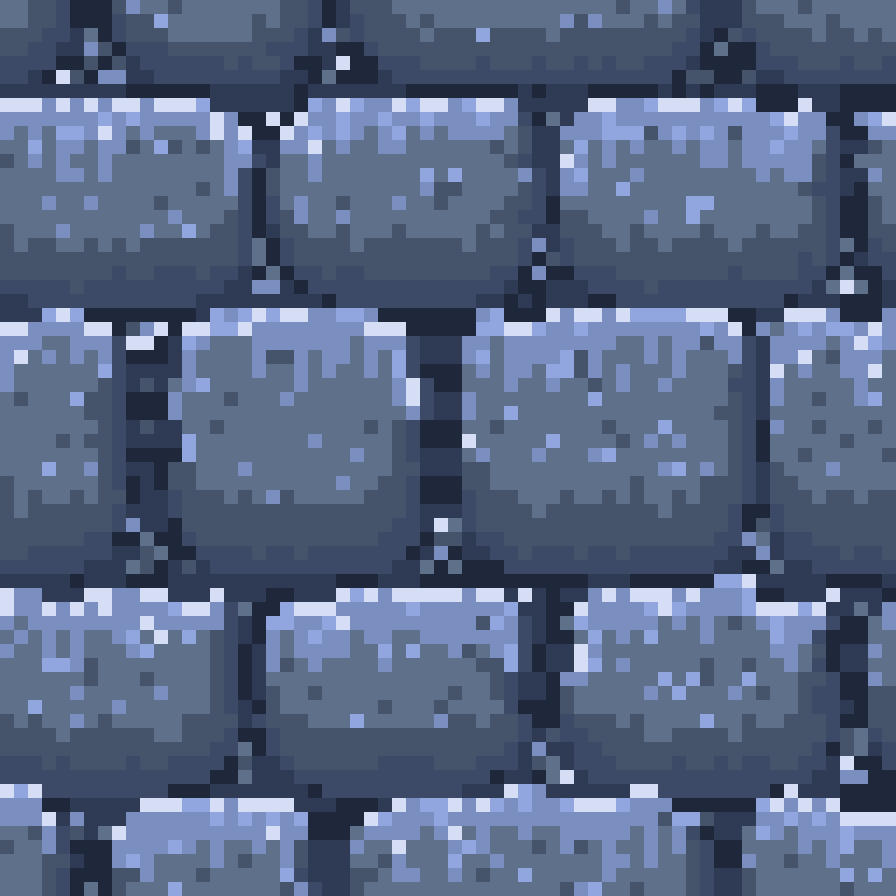
A WebGL 2 fragment shader for this texture:

```glsl
#version 300 es
precision highp float;

uniform vec2 u_resolution;
out vec4 outColor;

const float GRID = 64.0;   // square cells across the canvas
const int ROW_COUNT = 4;
const int STONES_PER_ROW = 3;

const vec3 GAP_DARK = vec3(0.12, 0.155, 0.23);
const vec3 GAP_RIM = vec3(0.185, 0.23, 0.335);
const vec3 SHADOW = vec3(0.24, 0.29, 0.405);
const vec3 SLATE = vec3(0.27, 0.33, 0.42);
const vec3 STONE = vec3(0.37, 0.44, 0.54);
const vec3 FROST = vec3(0.48, 0.56, 0.75);
const vec3 BRIGHT = vec3(0.57, 0.65, 0.87);
const vec3 GLINT = vec3(0.84, 0.87, 0.96);

// Row layout in cells, measured downward: centre and half height
const vec2 ROW_SPAN[ROW_COUNT] = vec2[](
    vec2(63.6, 6.8), vec2(14.4, 7.4), vec2(31.6, 9.6), vec2(49.3, 7.3));
// Stone centres and half widths along each row
const vec3 CENTRES[ROW_COUNT] = vec3[](
    vec3(61.0, 15.4, 37.8), vec3(8.0, 29.0, 50.0),
    vec3(64.0, 21.4, 43.4), vec3(7.6, 28.2, 50.0));
const vec3 HALF_WIDTHS[ROW_COUNT] = vec3[](
    vec3(8.2, 7.4, 12.8), vec3(10.5, 9.2, 10.2),
    vec3(9.4, 9.3, 10.4), vec3(9.7, 9.8, 10.1));

float hash(vec2 p) {
    vec3 q = fract(vec3(p.xyx) * 0.1031);
    q += dot(q, q.yzx + 33.33);
    return fract((q.x + q.y) * q.z);
}

// Vertical inset of a rounded corner at horizontal offset x
float cornerInset(float x, float halfWidth, float radius) {
    float a = clamp(abs(x) - halfWidth + radius, 0.0, radius);
    return radius - sqrt(radius * radius - a * a);
}

// Depths of a cell below the top edge, above the bottom edge, inside the sides
vec3 stoneDepths(vec2 d, vec2 halfSize, vec2 cell, float id) {
    float topWear = 1.3 * (hash(vec2(floor(cell.x / 3.0), id)) - 0.4);
    float sideWear = 1.2 * (hash(vec2(id, floor(cell.y / 3.0) + 90.0)) - 0.4);
    float top = d.y + halfSize.y - cornerInset(d.x, halfSize.x, 4.0) - topWear;
    float bottom = halfSize.y - d.y - cornerInset(d.x, halfSize.x, 6.0);
    return vec3(top, bottom, halfSize.x - abs(d.x) - sideWear);
}

vec3 stoneColor(vec3 depth, vec2 d, vec2 halfSize, vec2 cell, float id) {
    float grain = hash(cell + 17.0);
    float streak = hash(vec2(cell.x + 5.0, id + 140.0));
    float lowStreak = hash(vec2(cell.x + 71.0, id + 210.0));

    // Lit cap, ragged along its lower edge
    if (depth.x < 1.0 && depth.z > 0.7) {
        return grain < 0.58 ? GLINT : (grain < 0.8 ? BRIGHT : FROST);
    }
    if (depth.x < 1.8 + 3.6 * streak * streak + grain && depth.z > 1.0) {
        return grain < 0.05 ? GLINT : (grain < 0.22 ? BRIGHT : FROST);
    }
    // Shaded foot and right flank
    float flank = d.x > 0.0 ? depth.z : 9.0;
    if (depth.y < 1.2 + 1.3 * grain || flank < 0.8 + 0.5 * grain) return SHADOW;
    if (depth.y < 0.48 * halfSize.y + 1.8 * lowStreak || flank < 1.5 + grain) return SLATE;
    // Lit left rim
    if (d.x < 0.0 && depth.z < 1.0 && d.y < 0.0 && grain < 0.65) {
        return grain < 0.12 ? GLINT : FROST;
    }
    // Speckled face
    if (grain > 0.965) return BRIGHT;
    if (grain > 0.92) return FROST;
    return grain < 0.05 ? SLATE : STONE;
}

// Mortar gap, with pebbles and glints where it widens
vec3 gapColor(float gap, vec2 cell) {
    float grain = hash(cell + 43.0);
    if (gap > 1.4) {
        if (grain < 0.09) return GLINT;
        if (grain < 0.15) return FROST;
        if (grain < 0.25) return STONE;
        if (grain < 0.4) return SLATE;
    }
    float patchy = hash(floor(cell / vec2(3.0, 2.0)) + 8.0);
    return patchy + 0.3 * grain < 0.62 ? GAP_RIM : GAP_DARK;
}

vec3 wallColor(vec2 uv) {
    vec2 cell = floor(fract(vec2(uv.x, 1.0 - uv.y)) * GRID);
    float best = -GRID;
    vec3 face = GAP_DARK;
    for (int row = 0; row < ROW_COUNT; row++) {
        for (int i = 0; i < STONES_PER_ROW; i++) {
            float id = float(row * STONES_PER_ROW + i) * 7.0;
            vec2 d = cell + 0.5 - vec2(CENTRES[row][i], ROW_SPAN[row].x);
            d -= GRID * round(d / GRID);
            vec2 halfSize = vec2(HALF_WIDTHS[row][i], ROW_SPAN[row].y);
            vec3 depth = stoneDepths(d, halfSize, cell, id);
            float inside = min(depth.x, min(depth.y, depth.z));
            if (inside > best) {
                best = inside;
                face = stoneColor(depth, d, halfSize, cell, id);
            }
        }
    }
    return best > 0.0 ? face : gapColor(-best, cell);
}

void main() {
    // Four samples soften the cell borders
    vec3 sum = vec3(0.0);
    for (int s = 0; s < 4; s++) {
        vec2 shift = vec2(s & 1, s >> 1) * 0.5 - 0.25;
        sum += wallColor((gl_FragCoord.xy + shift) / u_resolution);
    }
    outColor = vec4(sum * 0.25, 1.0);
}
```
